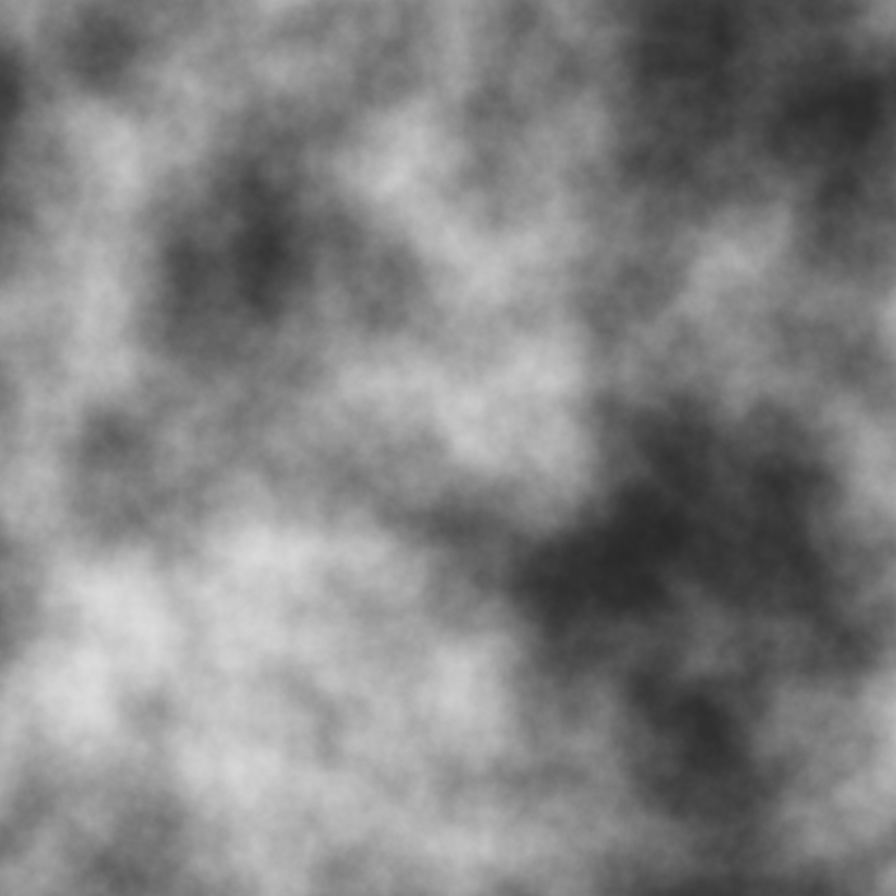
Give the GLSL for this texture, as a WebGL 1 fragment shader.

```glsl
precision highp float;
uniform vec2 u_resolution;

#define OCTAVES 7
#define BASE_CELLS 3.0
#define GAIN 0.52
#define CLOUD_STRENGTH 0.54
#define BANK_STRENGTH 0.14
#define LAYER_STRENGTH 0.06
#define BIAS -0.025
#define DARKEST 0.15
#define BRIGHTEST 0.92

const float TAU = 6.2831853;

float hash(vec2 cell, float seed) {
  vec3 p = fract(vec3(cell.xyx + seed * 17.0) * vec3(0.1031, 0.1030, 0.0973));
  p += dot(p, p.yzx + 33.33);
  return fract((p.x + p.y) * p.z);
}

// Slope of one lattice corner, wrapped to the period
float corner(vec2 cell, vec2 offset, float period, float seed) {
  float angle = TAU * hash(mod(cell, period), seed);
  return dot(vec2(cos(angle), sin(angle)), offset);
}

float gradientNoise(vec2 p, float period, float seed) {
  vec2 cell = floor(p);
  vec2 f = p - cell;
  vec2 blend = f * f * f * (f * (f * 6.0 - 15.0) + 10.0);
  vec2 right = vec2(1.0, 0.0);
  vec2 up = vec2(0.0, 1.0);
  float low = mix(corner(cell, f, period, seed),
                  corner(cell + right, f - right, period, seed), blend.x);
  float high = mix(corner(cell + up, f - up, period, seed),
                   corner(cell + 1.0, f - 1.0, period, seed), blend.x);
  return mix(low, high, blend.y);
}

// Octaves are shifted so that their lattices do not line up
float clouds(vec2 uv) {
  float sum = 0.0;
  float amplitude = 1.0;
  float cells = BASE_CELLS;
  for (int i = 0; i < OCTAVES; i++) {
    float seed = float(i) + 1.0;
    vec2 shift = seed * vec2(0.37, 0.61);
    sum += amplitude * gradientNoise(uv * cells + shift, cells, seed);
    amplitude *= GAIN;
    cells *= 2.0;
  }
  return sum;
}

void main() {
  vec2 uv = gl_FragCoord.xy / u_resolution;

  // Broad bright bank on the left, dark on the right, bent by slow waves
  float bend = 0.06 * sin(TAU * (uv.y + 0.1));
  float bank = BANK_STRENGTH * cos(TAU * (uv.x - 0.38 + bend));
  float layers = LAYER_STRENGTH * cos(TAU * (2.0 * uv.y - 1.28));

  float density = bank + layers + CLOUD_STRENGTH * clouds(uv) + BIAS;
  float grey = mix(DARKEST, BRIGHTEST, smoothstep(-0.5, 0.5, density));
  gl_FragColor = vec4(vec3(grey), 1.0);
}
```
